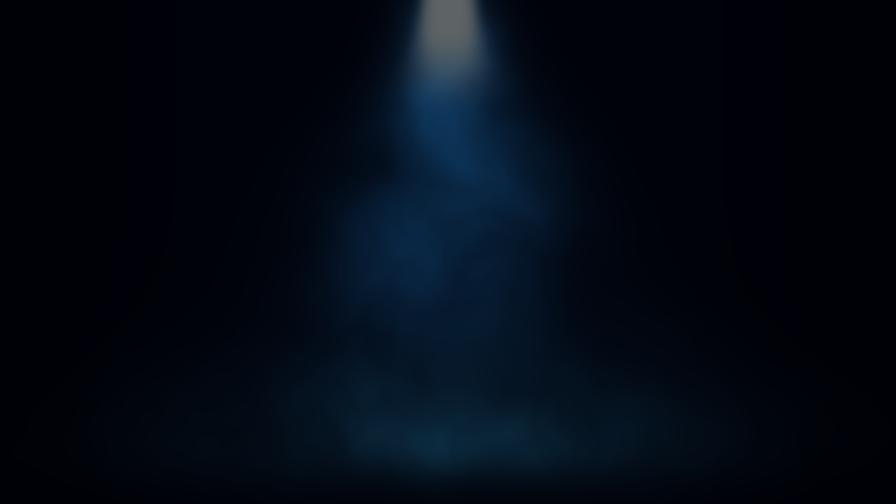
Give the GLSL for this background, as a Shadertoy shader.

```glsl
// A dim spotlight shines down from the top edge through drifting blue smoke.
// A widening Gaussian beam, soft puffs and a floor haze form the light;
// warped gradient noise breaks it into wisps.

vec2 hashGradient(vec2 cell) {
    vec2 h = vec2(dot(cell, vec2(127.1, 311.7)), dot(cell, vec2(269.5, 183.3)));
    return 2.0 * fract(sin(h) * 43758.5) - 1.0;
}

float gradientNoise(vec2 p) {
    vec2 i = floor(p), f = fract(p);
    vec2 u = f * f * f * (f * (f * 6.0 - 15.0) + 10.0);
    vec2 e = vec2(0.0, 1.0);
    float low = mix(dot(hashGradient(i), f),
                    dot(hashGradient(i + e.yx), f - e.yx), u.x);
    float high = mix(dot(hashGradient(i + e), f - e),
                     dot(hashGradient(i + e.yy), f - e.yy), u.x);
    return mix(low, high, u.y);
}

float fbm(vec2 p) {
    float sum = 0.0, amplitude = 0.6;
    for (int octave = 0; octave < 5; octave++) {
        sum += amplitude * gradientNoise(p);
        p = mat2(1.6, 1.2, -1.2, 1.6) * p + 3.7;
        amplitude *= 0.48;
    }
    return sum;
}

// Soft elliptical spot with the given centre and radii
float puff(vec2 p, vec2 centre, vec2 radii) {
    vec2 d = (p - centre) / radii;
    return exp(-dot(d, d));
}

void mainImage(out vec4 fragColor, in vec2 fragCoord) {
    // Height spans 0 to 1, x is centred on the lamp
    vec2 p = (fragCoord - vec2(0.5 * iResolution.x, 0.0)) / iResolution.y;
    p.x -= 0.002;
    float drop = 1.0 - p.y;

    // Smoke density
    vec2 warp = vec2(fbm(p * 3.0 + 5.2), fbm(p * 3.0 + 11.8));
    float smoke = fbm(p * vec2(4.5, 4.0) + 0.7 * warp + 2.3);
    vec2 q = p + 0.06 * warp;

    // Beam that widens and fades on its way down
    float across = q.x / (0.075 + 0.4 * drop);
    float beam = exp(-1.3 * across * across);
    float haze = beam * (0.2 + 0.28 * exp(-pow((drop - 0.22) / 0.3, 2.0)));

    // Lit puffs and darker gaps
    haze += 0.32 * puff(q, vec2(0.0, 0.80), vec2(0.10, 0.16));
    haze += 0.20 * puff(q, vec2(0.10, 0.66), vec2(0.13, 0.11));
    haze += 0.26 * puff(q, vec2(-0.13, 0.49), vec2(0.11, 0.14));
    haze += 0.10 * puff(q, vec2(0.04, 0.52), vec2(0.16, 0.14));
    haze -= 0.20 * puff(q, vec2(-0.11, 0.66), vec2(0.07, 0.06));
    haze -= 0.10 * puff(q, vec2(0.11, 0.22), vec2(0.07, 0.06));

    // Low bank of haze over the floor
    float bank = 0.24 * puff(q, vec2(0.0, 0.12), vec2(0.52, 0.15))
               + 0.20 * puff(q, vec2(-0.08, 0.10), vec2(0.16, 0.07))
               + 0.12 * puff(q, vec2(0.24, 0.11), vec2(0.14, 0.07));
    bank *= smoothstep(-0.03, 0.11, p.y);
    haze = max(haze * smoothstep(-0.05, 0.2, p.y) + bank, 0.0);
    haze *= clamp(1.0 + 1.1 * smoke, 0.35, 1.6);

    // Night backdrop, a little darker towards the sides
    vec3 color = mix(vec3(0.001, 0.008, 0.038), vec3(0.0, 0.002, 0.025),
                     smoothstep(0.3, 0.9, abs(p.x)));
    vec3 smokeBlue = mix(vec3(0.07, 0.26, 0.34), vec3(0.06, 0.245, 0.385),
                         smoothstep(0.1, 0.4, p.y));
    color += smokeBlue * haze;

    // Pale lamp core, crisp at the top and blurred below
    float coreAcross = abs(p.x) / (0.054 + 0.12 * drop);
    float core = exp(-pow(coreAcross, mix(5.0, 2.0, smoothstep(0.0, 0.2, drop))));
    core *= 1.0 - smoothstep(0.05, 0.23, drop);
    color = mix(color, vec3(0.37, 0.39, 0.395), core);
    color += vec3(0.04, 0.07, 0.09) * puff(p, vec2(0.0, 0.92), vec2(0.085, 0.13)) * (1.0 - core);

    fragColor = vec4(color, 1.0);
}
```
